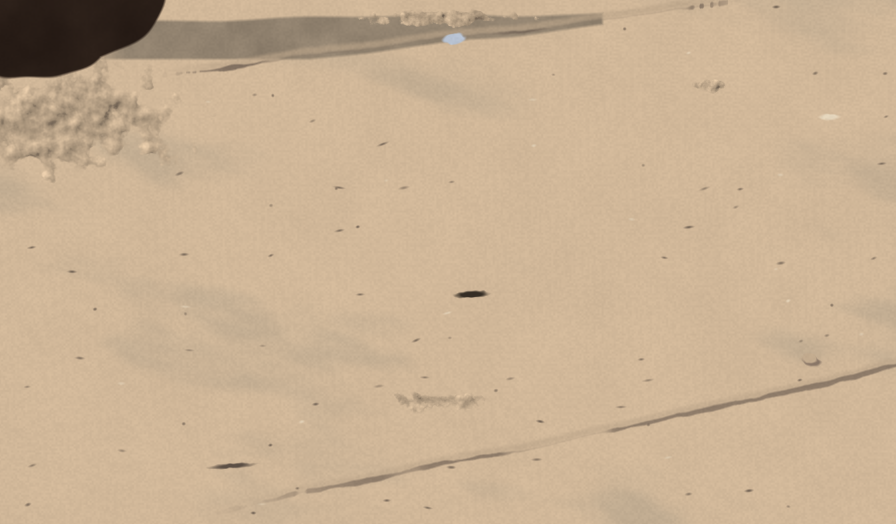
Give the GLSL for this texture, as a Shadertoy shader.

```glsl
// Sunlit beach sand with two ridges, crumbled clods, specks and a shaded dark boulder.

const vec3 SAND = vec3(0.82, 0.72, 0.60);
const vec3 DAMP = vec3(0.735, 0.66, 0.56);
const vec3 SHADE = vec3(0.54, 0.485, 0.415);
const vec3 CREVICE = vec3(0.36, 0.31, 0.27);
const vec3 DARK = vec3(0.13, 0.11, 0.09);
const vec3 SHELL = vec3(0.90, 0.84, 0.74);
const vec3 PALE_BLUE = vec3(0.72, 0.76, 0.82);

float hash(vec2 p) {
    return fract(sin(dot(p, vec2(127.1, 311.7))) * 43758.5453);
}

float noise(vec2 p) {
    vec2 i = floor(p), f = fract(p);
    f = f * f * (3.0 - 2.0 * f);
    return mix(mix(hash(i), hash(i + vec2(1, 0)), f.x),
               mix(hash(i + vec2(0, 1)), hash(i + vec2(1, 1)), f.x), f.y);
}

float fbm(vec2 p) {
    float sum = 0.0, amp = 0.5;
    for (int i = 0; i < 4; i++) {
        sum += amp * noise(p);
        p = mat2(1.6, 1.2, -1.2, 1.6) * p + 7.3;
        amp *= 0.5;
    }
    return sum;
}

float fill(float d, float soft) {
    return 1.0 - smoothstep(-soft, soft, d);
}

// Approximate distance to a tilted ellipse
float ellipse(vec2 p, vec2 radius, float angle) {
    float c = cos(angle), s = sin(angle);
    p = mat2(c, -s, s, c) * p;
    return (length(p / radius) - 1.0) * min(radius.x, radius.y);
}

// Lumpy sand lit from the upper left, fading out at a ragged rim
vec3 crumbs(vec3 col, vec2 p, vec2 center, vec2 radius, float scale) {
    float height = fbm(p * scale);
    float relief = height - fbm(p * scale + vec2(-0.25, 0.3));
    float inside = 1.0 - length((p - center) / radius);
    float cover = smoothstep(0.0, 0.3, inside + (height - 0.5) * 1.8);
    vec3 lump = SAND * (0.87 + 0.75 * relief);
    lump = mix(lump, CREVICE, 0.6 * smoothstep(0.13, 0.3, -relief));
    return mix(col, lump, cover);
}

// Thin broken step: a lit lip above a dark crease
vec3 ridge(vec3 col, float x, float above, float strength, float soft) {
    float gaps = smoothstep(0.28, 0.62, noise(vec2(x * 9.0, strength * 20.0)));
    float width = 0.0015 + 0.0045 * gaps * noise(vec2(x * 25.0, 3.0));
    float rough = above + 0.006 * (fbm(vec2(x * 38.0, above * 30.0)) - 0.47);
    float lip = fill(abs(rough - 0.008) - 0.006, 0.004 + soft);
    float crease = fill(abs(rough) - width, 0.0015 + soft);
    col = mix(col, SAND * 0.89, lip * strength * 0.7);
    return mix(col, CREVICE * 1.2, crease * strength * (0.15 + 0.75 * gaps));
}

// Sparse flat grains, one possible per cell
vec3 specks(vec3 col, vec2 p, float scale, float chance, float soft) {
    vec2 id = floor(p * scale);
    vec2 offset = 0.3 + 0.4 * vec2(hash(id + 3.1), hash(id + 8.7));
    vec2 q = p - (id + offset) / scale;
    vec2 radius = vec2(0.002 + 0.005 * hash(id + 5.3), 0.0015 + 0.001 * hash(id + 1.9));
    float exists = step(hash(id), chance);
    float grain = fill(ellipse(q, radius, 0.6 * (hash(id + 6.0) - 0.3)), 0.001 + soft);
    vec3 tint = mix(CREVICE, SHELL, step(0.82, hash(id + 4.4)));
    return mix(col, tint, exists * grain * (0.35 + 0.45 * hash(id + 2.2)));
}

vec3 pebble(vec3 col, vec2 p, vec2 center, vec2 radius, float angle, vec3 tint, float soft) {
    vec2 q = p - center + 0.003 * (noise(p * 130.0) - 0.5);
    return mix(col, tint, fill(ellipse(q, radius, angle), 0.001 + soft));
}

void mainImage(out vec4 fragColor, in vec2 fragCoord) {
    vec2 p = fragCoord / iResolution.y;
    float soft = 0.6 / iResolution.y;

    // Smooth sand with faint damp streaks and fine grain
    float damp = smoothstep(0.52, 0.78, fbm(vec2(p.x * 3.2, p.y * 8.0 + p.x * 1.5)));
    vec3 col = mix(SAND, DAMP, 0.75 * damp);
    col *= 1.0 + 0.035 * (fbm(p * 14.0) - 0.47);
    col = specks(col, p, 13.0, 0.13, soft);
    col = specks(col, p + 4.0, 24.0, 0.06, soft);

    // Cast shadow between the upper ridge and the far sand
    float wobble = 0.012 * (noise(vec2(p.x * 7.0, 2.0)) - 0.5);
    float upperRidge = 0.888 + 0.135 * (p.x - 0.578) + wobble;
    float top = 0.955 + 0.026 * (p.x - 0.28) + wobble;
    float shadow = max(p.y - top, max(upperRidge - 0.008, 0.887) - p.y);
    shadow = max(shadow, p.x - 1.15);
    col = mix(col, SHADE * (0.93 + 0.2 * fbm(p * 22.0)),
              0.94 * fill(shadow, 0.004) * smoothstep(0.15, 0.25, p.x));

    // Ridges
    float upperFade = smoothstep(0.28, 0.45, p.x) * (1.0 - smoothstep(1.3, 1.45, p.x));
    col = ridge(col, p.x, p.y - upperRidge, 0.9 * upperFade, soft);
    float lowerRidge = 0.026 + 0.215 * (p.x - 0.444) + wobble;
    col = ridge(col, p.x, p.y - lowerRidge, 0.75 * smoothstep(0.35, 0.75, p.x), soft);

    // Heaped and scattered clods
    col = crumbs(col, p, vec2(0.10, 0.775), vec2(0.24, 0.10), 32.0);
    col = crumbs(col, p, vec2(0.84, 0.235), vec2(0.09, 0.018), 42.0);
    col = crumbs(col, p, vec2(1.355, 0.837), vec2(0.045, 0.016), 50.0);
    col = crumbs(col, p, vec2(0.85, 0.965), vec2(0.15, 0.014), 45.0);

    // Twigs, shells and stones
    col = pebble(col, p, vec2(0.900, 0.438), vec2(0.029, 0.006), 0.06, DARK * 1.6, soft);
    col = pebble(col, p, vec2(0.443, 0.111), vec2(0.036, 0.004), 0.08, CREVICE, soft);
    col = pebble(col, p, vec2(1.549, 0.311), vec2(0.017, 0.009), -0.2, CREVICE * 1.5, soft);
    col = pebble(col, p, vec2(1.545, 0.316), vec2(0.014, 0.009), -0.2, SAND * 0.93, soft);
    col = pebble(col, p, vec2(1.583, 0.777), vec2(0.017, 0.005), 0.0, SHELL, soft);
    col = pebble(col, p, vec2(0.867, 0.926), vec2(0.021, 0.010), 0.1, PALE_BLUE, soft);

    // Dark boulder in the corner
    float boulder = min(ellipse(p - vec2(0.16, 1.02), vec2(0.155, 0.13), 0.0),
                        ellipse(p - vec2(0.06, 0.95), vec2(0.16, 0.10), 0.0));
    boulder += 0.012 * (noise(p * 18.0) - 0.5);
    vec3 stone = DARK * (0.75 + 0.5 * fbm(p * 12.0)) + vec3(0.03, 0.005, 0.0);
    col = mix(col, stone, fill(boulder, 0.002 + soft));

    col *= 1.0 + 0.045 * (noise(p * 260.0) - 0.5);
    fragColor = vec4(col, 1.0);
}
```
